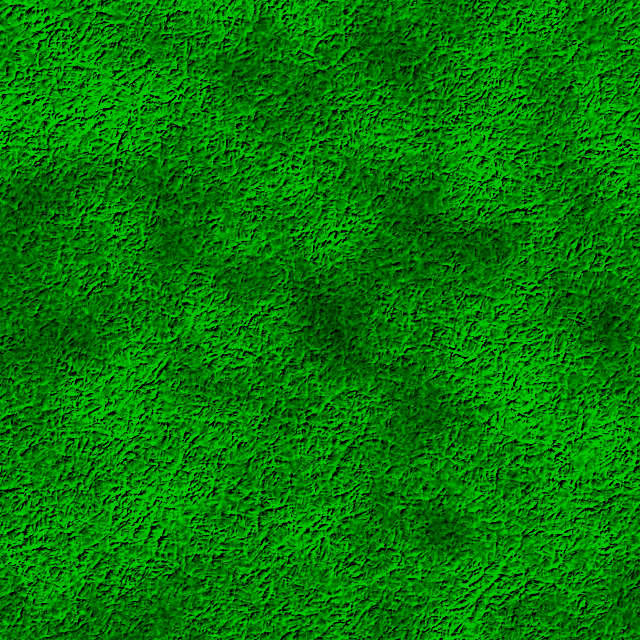
Give the GLSL for this texture, as a WebGL 2 fragment shader.

```glsl
#version 300 es
precision highp float;
// Tangled green grass fibres, embossed by light from the upper left.

#define FIBRE_LAYERS 13
#define COARSE_CELLS 10.0
#define CELL_RANGE 10.0
#define COARSE_WIDTH 0.0029
#define FINE_WIDTH 0.0014
#define BASE_TONE 0.475
#define RELIEF 0.41
#define CRUMBLE 0.28
#define FIBRE_GLOW 0.045
#define PATCH_TONE 0.1
#define GRAIN 0.1
#define TONE_MAX 0.775

uniform vec2 u_resolution;
out vec4 fragColor;

const vec2 lightDir = vec2(-0.55, 0.835);

vec3 hash3(vec2 p) {
    vec3 q = fract(p.xyx * vec3(0.1031, 0.1030, 0.0973));
    q += dot(q, q.yxz + 33.33);
    return fract((q.xxy + q.yzz) * q.zyx);
}

mat2 rotation(float angle) {
    float c = cos(angle), s = sin(angle);
    return mat2(c, s, -s, c);
}

// Cellular noise: soft round blobs, lighter or darker at random.
float blobs(vec2 p) {
    vec2 cell = floor(p);
    float sum = 0.0;
    for (int y = -1; y <= 1; y++)
    for (int x = -1; x <= 1; x++) {
        vec2 id = cell + vec2(x, y);
        vec3 rnd = hash3(id + 71.0);
        vec2 d = p - id - rnd.xy;
        float falloff = max(0.0, 1.0 - dot(d, d));
        sum += (rnd.z * 2.0 - 1.0) * falloff * falloff;
    }
    return sum;
}

// One curved fibre per cell; returns slope towards the light and height.
vec2 fibres(vec2 p, vec2 light, float width, float seed) {
    vec2 cell = floor(p);
    vec2 sum = vec2(0.0);
    for (int y = -1; y <= 1; y++)
    for (int x = -1; x <= 1; x++) {
        vec2 id = cell + vec2(x, y);
        vec3 place = hash3(id + seed);
        vec3 form = hash3(id + seed + 191.7);
        float angle = form.x * 6.2832;
        vec2 along = vec2(cos(angle), sin(angle));
        vec2 across = vec2(-along.y, along.x);
        vec2 d = p - id - place.xy;
        float t = dot(d, along);
        float bend = (place.z - 0.5) * 0.4;
        float s = (dot(d, across) - bend * t * t) / width;
        float halfLength = mix(0.35, 0.9, form.y);
        float taper = 1.0 - smoothstep(0.6, 1.0, abs(t) / halfLength);
        float ridge = exp(-s * s) * taper * mix(0.5, 1.5, form.z);
        sum += ridge * vec2(s * dot(across, light), 1.0);
    }
    return sum;
}

void main() {
    vec2 uv = gl_FragCoord.xy / u_resolution.y;
    float pixel = 1.0 / u_resolution.y;

    // Fibre layers, from long and sparse to short and dense
    vec2 relief = vec2(0.0);
    for (int i = 0; i < FIBRE_LAYERS; i++) {
        float layer = float(i);
        float k = layer / float(FIBRE_LAYERS - 1);
        float cells = COARSE_CELLS * pow(CELL_RANGE, sqrt(k));
        float width = max(mix(COARSE_WIDTH, FINE_WIDTH, k), 0.6 * pixel);
        mat2 turn = rotation(layer * 2.4 + 0.3);
        vec2 q = turn * uv * cells + layer * 7.31;
        q += 0.04 * sin(q.yx * 6.0 + 2.0 * sin(q * 2.3 + layer));
        relief += fibres(q, turn * lightDir, width * cells, layer * 37.0);
    }

    // Small light and dark patches, flatter where dark
    float clump = blobs(uv * 7.5) + 0.75 * blobs(uv * 16.0 + 19.0);
    float contrast = clamp(1.0 + 0.4 * clump, 0.5, 1.35);
    float grain = blobs(uv * 260.0 + 5.0);

    // Crumbled bumps that break up the fibres
    vec2 bump = uv * 125.0;
    float crumble = blobs(bump - 0.35 * lightDir) - blobs(bump + 0.35 * lightDir);
    float breakup = 1.0 + 0.6 * blobs(uv * 65.0 + 41.0);
    float slope = relief.x * breakup + CRUMBLE * crumble;

    // Narrow deep shadows, broad lit slopes
    float shade = slope - 0.35 * (slope * slope - 0.22);

    float tone = BASE_TONE + PATCH_TONE * clump + GRAIN * grain
               + RELIEF * contrast * shade
               + FIBRE_GLOW * (relief.y - 2.05);
    fragColor = vec4(0.0, clamp(tone, 0.0, TONE_MAX), 0.0, 1.0);
}
```
